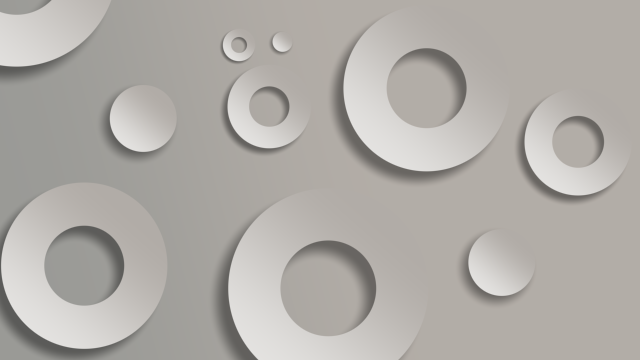
Write a Shadertoy shader that draws this background.

```glsl
// Each disc: centre x, centre y, outer radius, hole radius (negative = solid)
const int DISC_COUNT = 10;
const vec4 DISCS[DISC_COUNT] = vec4[](
    vec4(0.046, 1.095, 0.280, 0.136),
    vec4(0.664, 0.875, 0.045, 0.022),
    vec4(0.785, 0.884, 0.028, -1.0),
    vec4(0.748, 0.704, 0.116, 0.056),
    vec4(1.185, 0.755, 0.231, 0.111),
    vec4(1.606, 0.606, 0.149, 0.072),
    vec4(0.398, 0.671, 0.093, -1.0),
    vec4(0.234, 0.262, 0.231, 0.111),
    vec4(0.912, 0.199, 0.278, 0.133),
    vec4(1.394, 0.271, 0.093, -1.0)
);

const vec3 COOL_GREY = vec3(0.605, 0.605, 0.590);
const vec3 WARM_GREY = vec3(0.700, 0.678, 0.654);
const vec3 PAPER_LIGHT = vec3(0.895, 0.890, 0.882);
const vec3 PAPER_DARK = vec3(0.695, 0.675, 0.655);
const vec2 LIGHT_AXIS = vec2(0.66, 0.75);

float ringDistance(vec2 p, float outer, float hole) {
    float r = length(p);
    return max(r - outer, hole - r);
}

float coverage(float dist, float softness) {
    return 1.0 - smoothstep(-softness, softness, dist);
}

// Tilted wall gradient
vec3 wallColor(vec2 p) {
    float along = p.x + 0.28 * p.y;
    return mix(COOL_GREY, WARM_GREY, smoothstep(0.15, 1.25, along));
}

// Paper brightens towards the lower left of each disc
vec3 paperColor(vec2 p, float radius) {
    float along = dot(p, LIGHT_AXIS) / radius;
    return mix(PAPER_LIGHT, PAPER_DARK, smoothstep(-1.15, 0.85, along));
}

vec3 addDisc(vec3 color, vec2 p, vec4 disc, float pixel) {
    vec2 q = p - disc.xy;
    float outer = disc.z;
    bool solid = disc.w < 0.0;

    // Soft shadow, cast down and left
    float lift = outer * (solid ? 0.17 : 0.115);
    float blur = outer * (solid ? 0.23 : 0.085) + pixel;
    float shadow = coverage(ringDistance(q + lift, outer, disc.w), blur);
    color *= 1.0 - 0.41 * shadow;

    // Paper face
    float face = coverage(ringDistance(q, outer, disc.w), pixel);
    return mix(color, paperColor(q, outer), face);
}

void mainImage(out vec4 fragColor, in vec2 fragCoord) {
    vec2 p = fragCoord / iResolution.y;
    float pixel = 0.75 / iResolution.y;
    vec3 color = wallColor(p);
    for (int i = 0; i < DISC_COUNT; i++) {
        color = addDisc(color, p, DISCS[i], pixel);
    }
    fragColor = vec4(color, 1.0);
}
```
